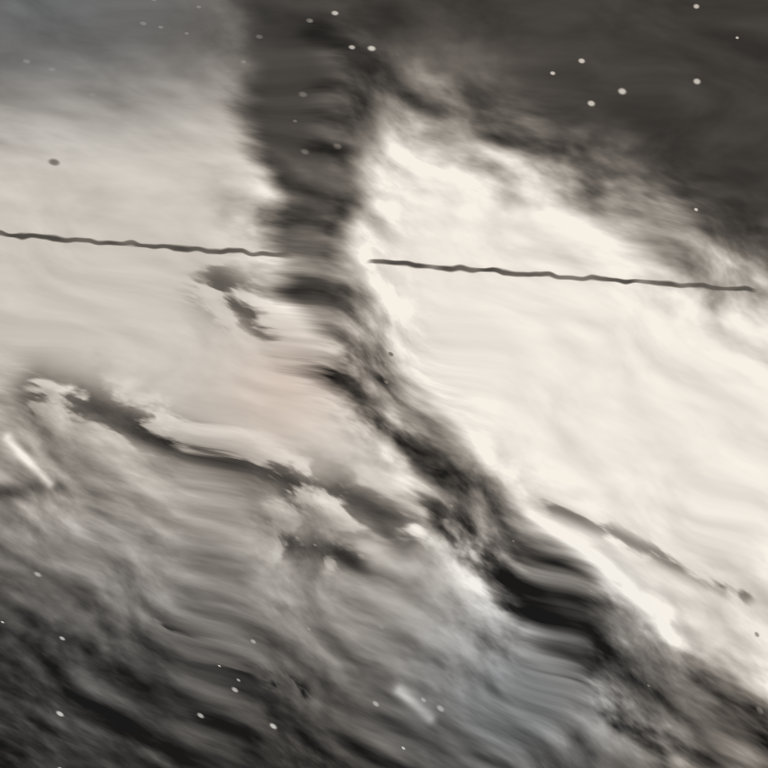
Give the GLSL for this texture, as a WebGL 1 fragment shader.

```glsl
precision highp float;
// Wet, rippled reflective sheet with a dark diagonal fold, a thin seam and scattered glints.
uniform vec2 u_resolution;

float hash(vec2 p) {
  return fract(sin(dot(p, vec2(127.1, 311.7))) * 43758.5453);
}

float noise(vec2 p) {
  vec2 i = floor(p), f = fract(p);
  f = f * f * (3.0 - 2.0 * f);
  return mix(mix(hash(i), hash(i + vec2(1.0, 0.0)), f.x),
             mix(hash(i + vec2(0.0, 1.0)), hash(i + 1.0), f.x), f.y);
}

float fbm(vec2 p) {
  float sum = 0.0, amp = 0.5;
  for (int i = 0; i < 5; i++) {
    sum += amp * noise(p);
    p = mat2(1.9, 0.25, -0.35, 1.9) * p + 7.3;
    amp *= 0.53;
  }
  return sum;
}

// Soft mask around the segment from a to b
float streak(vec2 p, vec2 a, vec2 b, float width) {
  vec2 ab = b - a;
  float t = clamp(dot(p - a, ab) / dot(ab, ab), 0.0, 1.0);
  float d = length(p - a - ab * t) / width;
  return exp(-d * d);
}

float blob(vec2 p, vec2 center, vec2 size) {
  vec2 d = (p - center) / size;
  return exp(-dot(d, d));
}

// Small bright flecks, one per cell of a skewed grid
float glints(vec2 q, float density) {
  vec2 cell = floor(q);
  vec2 offset = fract(q) - 0.3 - 0.4 * vec2(hash(cell + 3.1), hash(cell + 8.7));
  float size = 0.1 + 0.17 * hash(cell + 5.5);
  float fleck = 1.0 - smoothstep(size * 0.3, size, length(offset));
  return fleck * step(1.0 - density, hash(cell));
}

void main() {
  vec2 p = gl_FragCoord.xy / u_resolution;
  float px = 1.0 / u_resolution.y;

  // Flow coordinates: ripples steepen towards the bottom
  vec2 flow = vec2(p.x - 0.4 * p.y, p.y + p.x * (0.2 + 0.35 * (1.0 - p.y)));
  vec2 q = flow * vec2(10.0, 31.0);
  q += 1.2 * (noise(p * 9.0) - 0.5);
  float ripple = fbm(q);
  float relief = fbm(q + vec2(0.2, 0.5)) - ripple;
  float fine = fbm(q * 2.3 + 31.0) - 0.5;
  vec2 w = p + vec2(0.06, 0.05) * (ripple - 0.5);

  // Fold: straight shadow above, curving diagonal below
  float drop = max(0.66 - w.y, 0.0);
  float foldX = w.x - 0.41 - 0.4 * drop - 0.75 * drop * drop;
  float halfWidth = 0.047 + 0.06 * smoothstep(0.66, 0.95, p.y) + 0.05 * smoothstep(0.4, 0.0, p.y);
  float soft = mix(0.025, 0.045, smoothstep(0.75, 1.0, p.y));
  float fold = 1.0 - smoothstep(halfWidth - soft, halfWidth + soft, abs(foldX));
  float foldEdge = exp(-pow((abs(foldX) - halfWidth) / 0.055, 2.0)) * smoothstep(0.85, 0.68, p.y);

  // Left sheet, grey shelf and dark lower corner
  float ridge = w.y - 0.51 + 0.385 * w.x;
  float left = mix(0.6, 0.77, smoothstep(-0.06, 0.05, ridge));
  left = mix(left, 0.41, smoothstep(0.76, 0.95, w.y - 0.1 * w.x));
  float corner = 1.0 - smoothstep(-0.13, 0.14, w.y - 0.25 + 0.28 * w.x);
  left = mix(left, 0.2, corner);
  left = mix(left, 0.47, 0.8 * blob(p, vec2(0.67, 0.08), vec2(0.13, 0.13)));
  left += 0.12 * blob(p, vec2(0.62, 0.24), vec2(0.07, 0.1));

  // Right sheet under a dark upper bank
  float rx = w.x - 0.5;
  float bankEdge = w.y - 0.87 + 0.3 * rx + 0.36 * rx * rx;
  float bank = smoothstep(-0.08, 0.07, bankEdge);
  float right = mix(0.9, 0.24, bank) - 0.08 * smoothstep(0.4, 0.1, p.y);
  right += 0.15 * blob(p, vec2(0.57, 0.91), vec2(0.12, 0.05));

  float side = smoothstep(-0.02, 0.02, foldX);
  float tone = mix(left, right, side);
  float foldTone = mix(0.37, 0.23, smoothstep(0.5, 0.85, p.y));
  tone = mix(tone, foldTone, fold * 0.93);

  // Relief strength follows the rough zones
  float ridgeZone = exp(-pow(ridge / 0.05, 2.0)) * (1.0 - side);
  float shelf = smoothstep(0.06, -0.1, ridge) * (1.0 - side);
  float bankZone = exp(-pow((bankEdge + 0.02) / 0.09, 2.0)) * side;
  float lowerRight = side * smoothstep(0.45, 0.15, p.y);
  float rough = 0.13 + 0.7 * foldEdge + 0.35 * fold * smoothstep(0.8, 0.6, p.y)
              + 0.4 * shelf + 0.3 * ridgeZone + 0.45 * bankZone + 0.25 * lowerRight;
  tone += relief * rough * 0.85 + fine * rough * 0.3;

  // Broken dark creases
  float crease = streak(p, vec2(0.05, 0.495), vec2(0.53, 0.315), 0.03);
  crease += streak(p, vec2(0.28, 0.63), vec2(0.43, 0.52), 0.03);
  crease += 0.8 * streak(p, vec2(0.65, 0.375), vec2(0.97, 0.225), 0.012);
  crease += streak(p, vec2(0.2, 0.18), vec2(0.39, 0.1), 0.015);
  crease += 0.7 * streak(p, vec2(0.26, 0.32), vec2(0.46, 0.27), 0.02);
  tone -= 0.4 * crease * smoothstep(0.47, 0.62, ripple + 0.3 * fine) * smoothstep(0.1, 0.5, tone);

  // Seam, interrupted by the fold
  float seamY = p.y - 0.695 + 0.0745 * p.x + 0.005 * (noise(p * 70.0) - 0.5);
  float seam = 1.0 - smoothstep(0.0012, 0.0035 + px, abs(seamY));
  seam *= 1.0 - smoothstep(0.36, 0.39, p.x) * smoothstep(0.49, 0.47, p.x);
  seam *= 1.0 - smoothstep(0.975, 0.99, p.x);
  tone = mix(tone, 0.27, seam * (0.6 + 0.4 * noise(p * 55.0)));

  // Flecks of light on dark areas and a few dark marks on the pale ones
  float darkArea = 1.0 - smoothstep(0.3, 0.6, tone);
  float shine = glints(flow * vec2(32.0, 60.0), 0.07) * darkArea * (0.3 + 0.7 * max(bank * side, corner));
  shine += 0.6 * streak(p, vec2(0.52, 0.1), vec2(0.56, 0.065), 0.008);
  shine += 0.6 * streak(p, vec2(0.01, 0.43), vec2(0.065, 0.37), 0.006);
  tone += 0.5 * shine;
  tone -= 0.3 * glints(flow * vec2(19.0, 34.0) + 40.0, 0.025) * smoothstep(0.6, 0.75, tone);
  tone -= 0.35 * blob(p, vec2(0.02, 0.362), vec2(0.045, 0.014));
  tone = clamp(tone, 0.1, 0.94);

  // Warm silver tint with cool and rosy patches
  vec3 tint = mix(vec3(1.05, 0.99, 0.92), vec3(1.03, 1.0, 0.955), smoothstep(0.3, 0.9, tone));
  float cool = blob(p, vec2(0.67, 0.08), vec2(0.16)) + blob(p, vec2(0.05, 1.0), vec2(0.25, 0.14))
             + 0.6 * blob(p, vec2(0.05, 0.1), vec2(0.4, 0.2));
  tint = mix(tint, vec3(0.98, 1.0, 1.02), min(cool, 1.0) * 0.8);
  tint += vec3(0.03, -0.015, -0.03) * blob(p, vec2(0.37, 0.49), vec2(0.09, 0.08));
  gl_FragColor = vec4(tone * tint, 1.0);
}
```
